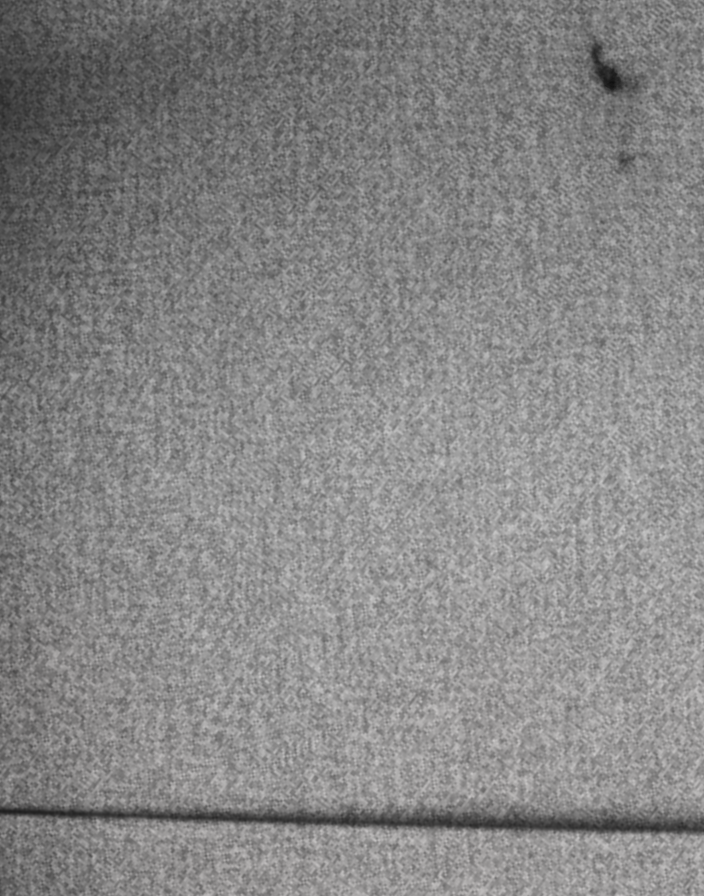
A Shadertoy shader for this texture:

```glsl
#define THREADS 345.0
#define GRAIN 0.215
#define CLUMP 0.125
#define STREAK 0.07
#define CLOTH 0.613
#define LEFT_SHADE 0.155
#define TOP_SHADE 0.205
#define SEAM_DEPTH 0.37
#define STAIN_DEPTH 0.40
#define WARMTH vec3(1.008, 0.998, 0.996)

float hash(vec2 p) {
    return fract(sin(dot(p, vec2(127.1, 311.7))) * 43758.5453);
}

float noise(vec2 p) {
    vec2 i = floor(p), f = fract(p);
    f = f * f * (3.0 - 2.0 * f);
    return mix(mix(hash(i), hash(i + vec2(1, 0)), f.x),
               mix(hash(i + vec2(0, 1)), hash(i + vec2(1, 1)), f.x), f.y);
}

float fbm(vec2 p) {
    float sum = 0.0, amp = 0.5;
    for (int i = 0; i < 4; i++) {
        sum += amp * noise(p);
        p = p * 2.03 + 17.3;
        amp *= 0.5;
    }
    return sum;
}

// Fine turned grain, soft clumps and slubs running both ways, centred on zero
float weave(vec2 p) {
    vec2 q = p * THREADS;
    vec2 turned = mat2(0.8, 0.6, -0.6, 0.8) * q;
    float grain = noise(turned * 1.05) - 0.5;
    float clump = noise(q * vec2(0.66, 0.52) + 11.0) - 0.5;
    float warp = noise(q * vec2(0.72, 0.07) + 31.0) - 0.5;
    float weft = noise(q * vec2(0.08, 0.7) + 73.0) - 0.5;
    return GRAIN * grain + CLUMP * clump + STREAK * (warp + 0.6 * weft);
}

// Broad light: dim left side and top, with a faint slanted fold
float shading(vec2 p) {
    float tone = CLOTH - LEFT_SHADE * exp(-p.x / 0.15);
    tone -= TOP_SHADE * smoothstep(0.42, 0.97, p.y) * (1.0 - 0.65 * p.x);
    float fold = p.y - 0.88 - 0.2 * p.x;
    tone -= 0.03 * exp(-fold * fold / 0.003) * (1.0 - smoothstep(0.2, 0.6, p.x));
    tone += 0.04 * smoothstep(0.03, 0.08, fold);
    return tone + 0.03 * (fbm(p * 4.0) - 0.47);
}

// Wide soft shadow above the seam, firmer lower edge and a lit lip beneath
float seam(vec2 p) {
    float d = p.y - (0.0925 - 0.0375 * p.x + 0.012 * p.x * p.x);
    float width = mix(0.007, 0.019, smoothstep(0.0, 0.65, p.x));
    float shadow = smoothstep(-0.006, 0.004, d) * exp(-pow(max(d, 0.0) / width, 2.0));
    float lip = exp(-pow((d + 0.013) / 0.008, 2.0));
    float corner = exp(-p.x / 0.2) * smoothstep(0.0, -0.09, d);
    return 0.035 * lip - SEAM_DEPTH * shadow - 0.04 * exp(-abs(d) / 0.025) - 0.06 * corner;
}

float blot(vec2 p, vec2 centre, vec2 size, float slant) {
    vec2 d = p - centre;
    d.y += slant * d.x;
    return exp(-dot(d / size, d / size));
}

// Ragged smudge with a trailing wisp and a small fainter spot
float stain(vec2 p) {
    vec2 q = p + 0.03 * (vec2(fbm(p * 60.0), fbm(p * 60.0 + 40.0)) - 0.47);
    float ink = 1.1 * blot(q, vec2(0.682, 0.911), vec2(0.024, 0.011), 0.25);
    ink += 0.8 * blot(q, vec2(0.667, 0.940), vec2(0.010, 0.017), 0.9);
    ink += 0.5 * blot(q, vec2(0.698, 0.820), vec2(0.014, 0.009), -0.3);
    ink += 0.16 * blot(q, vec2(0.688, 0.880), vec2(0.028, 0.065), 0.0);
    return min(ink, 1.0) * (0.65 + 0.6 * fbm(p * 110.0));
}

void mainImage(out vec4 fragColor, in vec2 fragCoord) {
    vec2 p = fragCoord / iResolution.y;
    float tone = shading(p) + seam(p) - STAIN_DEPTH * stain(p);
    tone += weave(p) * smoothstep(0.0, 0.5, tone);

    // Slight warmth in the lower cloth
    float warm = smoothstep(0.5, 0.2, p.y) * fbm(p * 4.0 + 9.0) * 2.0;
    vec3 color = tone * mix(vec3(1.0), WARMTH, warm);
    fragColor = vec4(clamp(color, 0.0, 1.0), 1.0);
}
```
